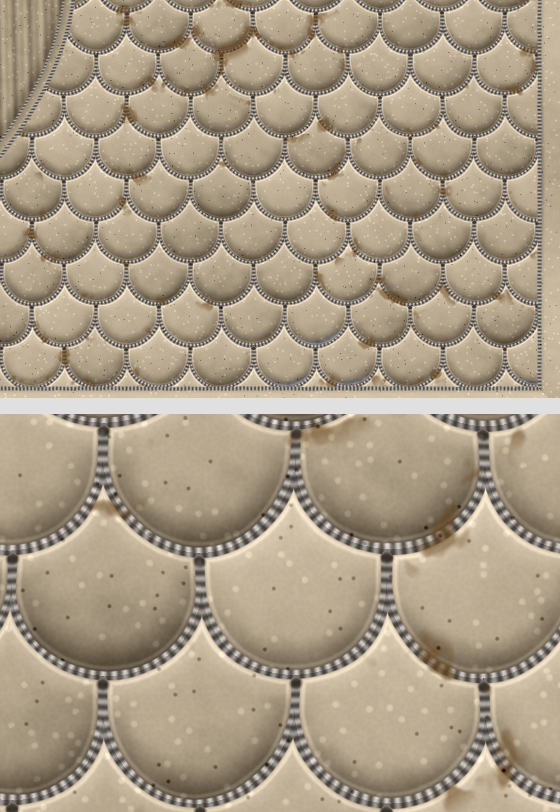
Top, the full canvas; bottom, a detail of the centre.
This pattern is drawn by a Shadertoy shader. Its source:

```glsl
// Rows of embossed, gilded fish scales with beaded grey seams inside a worn metal border.

float hash(vec2 p) {
    p = fract(p * vec2(0.1031, 0.1137));
    p += dot(p, p.yx + 33.33);
    return fract((p.x + p.y) * p.x * 17.0);
}

// Cellular noise: distance to the nearest point, and that point's random value
vec2 cells(vec2 p) {
    vec2 base = floor(p), nearest = vec2(9.0, 0.0);
    for (int j = -1; j <= 1; j++)
    for (int i = -1; i <= 1; i++) {
        vec2 cell = base + vec2(i, j);
        vec2 site = cell + vec2(hash(cell + 40.0), hash(cell + 91.0));
        float d = length(site - p);
        if (d < nearest.x) nearest = vec2(d, hash(cell + 7.0));
    }
    return nearest;
}

// Layered sines, roughly -1 to 1
float waves(vec2 p) {
    float sum = 0.0, amp = 0.5;
    for (int i = 0; i < 4; i++) {
        sum += amp * sin(p.x + 1.7 * sin(p.y * 0.9)) * cos(p.y + 1.3 * sin(p.x * 0.7));
        p = mat2(1.5, 1.2, -1.2, 1.5) * p + 3.1;
        amp *= 0.6;
    }
    return sum;
}

float columnOffset(float row) { return 0.015 + 0.5 * mod(row + 1.0, 2.0); }

// Position relative to the nearest scale centre in a row
vec2 scaleLocal(vec2 p, float row) {
    return vec2(fract(p.x - columnOffset(row) + 0.5) - 0.5, p.y - 0.66 - 0.665 * row);
}

// Half disc below, straight walls above
float scaleDistance(vec2 q) { return length(vec2(q.x, min(q.y, 0.0))) - 0.5; }

float arcLength(vec2 q) { return q.y < 0.0 ? 0.5 * atan(q.x, -q.y) : 0.785 + q.y; }

vec3 gold(float tone) {
    tone = clamp(tone, -0.3, 1.15);
    vec3 mid = vec3(0.71, 0.65, 0.55);
    return tone < 0.5 ? mix(vec3(0.40, 0.35, 0.28), mid, tone * 2.0)
                      : mix(mid, vec3(0.86, 0.80, 0.70), tone * 2.0 - 1.0);
}

vec3 beads(float along) {
    return mix(vec3(0.27, 0.25, 0.23), vec3(0.72, 0.69, 0.67), 0.55 + 0.45 * cos(along * 108.0));
}

void mainImage(out vec4 fragColor, in vec2 fragCoord) {
    // One unit is one scale width
    float px = 8.88 / iResolution.x;
    vec2 p = fragCoord * px;
    float grain = waves(p * 9.0), patches = waves(p * 2.3 + 5.0);
    vec2 w = p + 0.012 * vec2(sin(p.y * 5.0 + p.x * 2.0), sin(p.x * 4.3 - p.y));

    // Upper rows overlap lower ones
    float row = floor((w.y - 0.16) / 0.665);
    if (scaleDistance(scaleLocal(w, row)) > 0.0) row -= 1.0;
    vec2 q = scaleLocal(w, row), above = scaleLocal(w, row + 1.0);
    float inner = -scaleDistance(q), outer = scaleDistance(above);
    float edge = min(inner, outer);
    float along = arcLength(inner < outer ? q : above);
    float rnd = hash(vec2(floor(w.x - columnOffset(row) + 0.5), row) + 12.0);

    // Domed shading, darkest along the lower rim
    float low = smoothstep(0.3, -0.4, q.y);
    float tone = 0.57 + 0.42 * q.y - 0.16 * q.x + 0.16 * (rnd - 0.5);
    tone -= 0.42 * low * smoothstep(0.24, 0.0, inner);
    tone += 0.2 * smoothstep(0.16, 0.03, outer) + 0.1 * patches;
    vec3 color = gold(tone + 0.07 * grain);

    // Seams, with wide bare crescents under a few scales
    float width = 0.027 + 0.012 * patches;
    float bare = step(0.6, rnd) * smoothstep(3.6, 4.6, p.x) * smoothstep(1.9, 1.2, p.y);
    float crescent = bare * smoothstep(0.1, -0.45, q.y + 0.5 * abs(q.x - 0.15));
    color = mix(color, vec3(0.42, 0.41, 0.42) + 0.12 * grain,
                smoothstep(0.02, -0.02, inner - 0.11 * crescent) * step(0.01, crescent));
    color += 0.12 * smoothstep(0.02, 0.0, abs(edge - width - 0.018));
    vec3 seam = beads(along) * (0.85 + 0.3 * step(inner, outer) * low);
    color = mix(color, seam, smoothstep(width + px, width - px, edge));
    float joint = length(vec2(abs(q.x) - 0.5, q.y - 0.12));
    color = mix(color, vec3(0.2, 0.17, 0.14), 0.8 * smoothstep(0.045, 0.015, joint));

    // Brown tarnish creeping out from the seams
    float tarnish = smoothstep(1.5, 0.3, length((p - vec2(3.7, 5.7)) * vec2(0.8, 1.0)));
    tarnish = smoothstep(0.28, 0.55, waves(p * 4.0 + 1.0) + 0.35 * tarnish - 0.12);
    tarnish *= smoothstep(0.2, 0.02, edge);
    color = mix(color, vec3(0.40, 0.27, 0.12), 0.65 * tarnish);

    // Straight border on the right and along the bottom
    vec2 margin = vec2(8.555 - p.x, p.y - 0.15) + 0.01 * grain;
    float border = min(margin.x, margin.y);
    float plate = margin.y < margin.x ? 0.88 : 0.62 + 0.15 * sin(p.y * 1.3);
    vec3 rim = gold(plate + 0.08 * grain - 0.35 * smoothstep(-0.1, 0.0, border));
    color = mix(color, rim, smoothstep(px, -px, border));
    float run = margin.x < margin.y ? p.y : p.x;
    color = mix(color, beads(run), smoothstep(0.03 + px, 0.03 - px, abs(border)));

    // Smooth panel in the upper left behind a curved double seam
    float t = (p.y - 3.83) / 2.48, slope = (2.0 - 1.68 * t) / 2.48;
    float curve = (p.x - 2.0 * t + 0.84 * t * t) / sqrt(1.0 + slope * slope);
    float streak = 0.1 * sin(p.x * 23.0 + sin(p.y)) + 0.08 * sin(p.x * 51.0 + p.y);
    float panel = curve > -0.15 ? 0.55 + 2.0 * curve : 0.38 + streak - 0.3 * smoothstep(-0.4, -0.15, curve);
    color = mix(color, gold(panel + 0.06 * grain), smoothstep(px, -px, curve));
    float rail = min(abs(curve), abs(curve + 0.15) + 0.012);
    color = mix(color, beads(p.y * 1.15), smoothstep(0.028 + px, 0.028 - px, rail));

    // Pale flecks and dark pits
    vec2 fleck = cells(p * 11.0);
    float spot = smoothstep(0.28, 0.1, fleck.x);
    color += 0.09 * spot * step(0.72, fleck.y);
    color -= 0.22 * smoothstep(0.17, 0.05, fleck.x) * step(fleck.y, 0.1);
    color += 0.03 * (cells(p * 38.0).x - 0.45);

    fragColor = vec4(clamp(color, 0.0, 1.0), 1.0);
}
```
